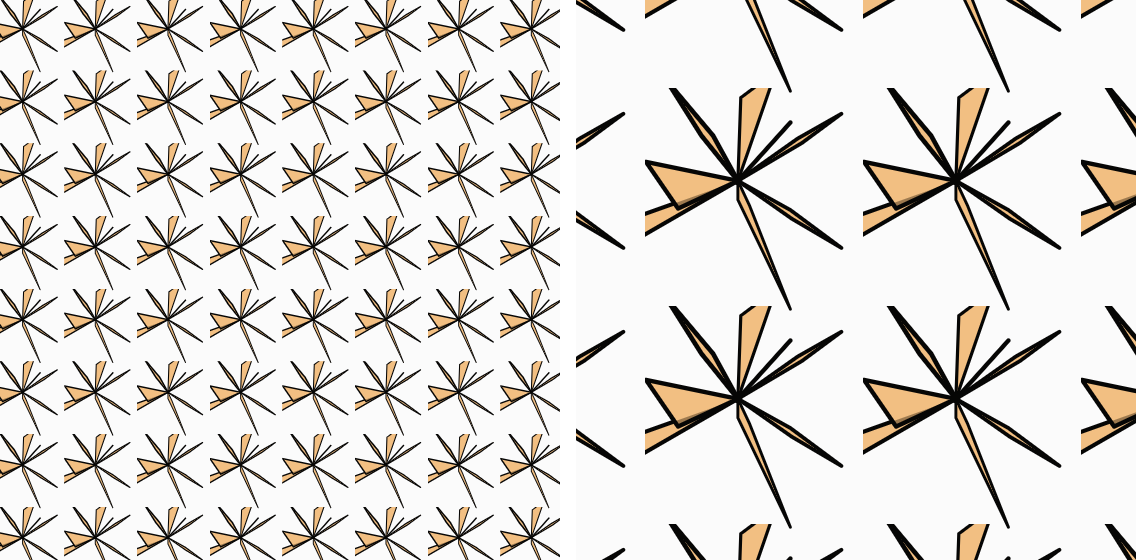
Left: the whole. Right: its middle third, enlarged.
A Shadertoy shader for this pattern:

```glsl
const float CANVAS = 1152.0;              // drawing units per canvas height
const float CELL = 149.5;                 // repeat spacing in drawing units
const vec2 HUB = vec2(46.5, 46.0);        // hub of the lower left star
const vec2 CUT = vec2(-64.0, 64.0);       // left and top trim, relative to a hub

const vec3 PAPER = vec3(0.985);
const vec3 INK = vec3(0.025, 0.022, 0.02);
const vec3 AMBER = vec3(0.95, 0.75, 0.51);
const vec3 SHADE = vec3(0.62, 0.48, 0.31);

float segmentDistance(vec2 p, vec2 a, vec2 b) {
    vec2 e = b - a;
    float t = clamp(dot(p - a, e) / max(dot(e, e), 1e-6), 0.0, 1.0);
    return length(p - a - e * t);
}

// Signed distance to a four-cornered blade whose root sits at the hub
float bladeDistance(vec2 p, vec2 left, vec2 tip, vec2 right) {
    vec2 corners[4] = vec2[4](vec2(0.0), left, tip, right);
    float d = 1e5;
    float side = 1.0;
    for (int i = 0; i < 4; i++) {
        vec2 a = corners[i];
        vec2 b = corners[(i + 1) % 4];
        d = min(d, segmentDistance(p, a, b));
        if ((a.y > p.y) != (b.y > p.y)) {
            float crossing = a.x + (b.x - a.x) * (p.y - a.y) / (b.y - a.y);
            if (p.x < crossing) side = -side;
        }
    }
    return side * d;
}

float coverage(float d, float pixel) {
    return clamp(0.5 - d / pixel, 0.0, 1.0);
}

vec3 paintBlade(vec3 color, float d, float halfLine, float pixel, float trim) {
    color = mix(color, AMBER, coverage(d, pixel) * trim);
    return mix(color, INK, coverage(abs(d) - halfLine, pixel) * trim);
}

vec3 paintStar(vec3 color, vec2 p, float pixel) {
    float trim = coverage(max(CUT.x - p.x, p.y - CUT.y), pixel);

    // Wide left pair, darker where the two overlap
    float under = bladeDistance(p, vec2(-90, -32), vec2(-90, -52), vec2(-45, -26));
    float over = bladeDistance(p, vec2(-63, 13), vec2(-41, -19), vec2(-20.5, -9.5));
    color = paintBlade(color, under, 1.4, pixel, trim);
    color = mix(color, AMBER, coverage(over, pixel) * trim);
    color = mix(color, SHADE, coverage(max(under, over), pixel) * trim);
    color = mix(color, INK, coverage(abs(over) - 1.5, pixel) * trim);

    // Upper blades
    float top = bladeDistance(p, vec2(2, 57), vec2(26, 75), vec2(7, 20));
    float upperLeft = bladeDistance(p, vec2(-25, 31), vec2(-49, 69), vec2(-17, 31));
    float upperRight = bladeDistance(p, vec2(41, 29), vec2(71, 46), vec2(44, 26));
    color = paintBlade(color, top, 1.1, pixel, trim);
    color = paintBlade(color, upperLeft, 1.6, pixel, trim);
    color = paintBlade(color, upperRight, 1.3, pixel, trim);

    // Lower blades
    float lowerRight = bladeDistance(p, vec2(36, -20), vec2(71, -46), vec2(37, -26));
    float bottom = bladeDistance(p, vec2(0, -13), vec2(36, -88), vec2(8, -17));
    color = paintBlade(color, lowerRight, 1.3, pixel, trim);
    color = paintBlade(color, bottom, 1.0, pixel, trim);

    // Short bare stem and hub
    float stem = segmentDistance(p, vec2(0), vec2(36, 40)) - 1.5;
    float hub = length(p) - 3.0;
    return mix(color, INK, coverage(min(stem, hub), pixel) * trim);
}

void mainImage(out vec4 fragColor, in vec2 fragCoord) {
    float pixel = CANVAS / iResolution.y;
    vec2 p = fragCoord * pixel - HUB;

    // Cell whose left and top borders are the trim lines
    vec2 corner = vec2(CUT.x, CUT.y - CELL);
    vec2 local = mod(p - corner, CELL) + corner;

    // The star above reaches slightly into this cell
    vec3 color = PAPER;
    for (int row = 0; row < 2; row++) {
        color = paintStar(color, local - vec2(0.0, CELL * float(row)), pixel);
    }
    fragColor = vec4(color, 1.0);
}
```
